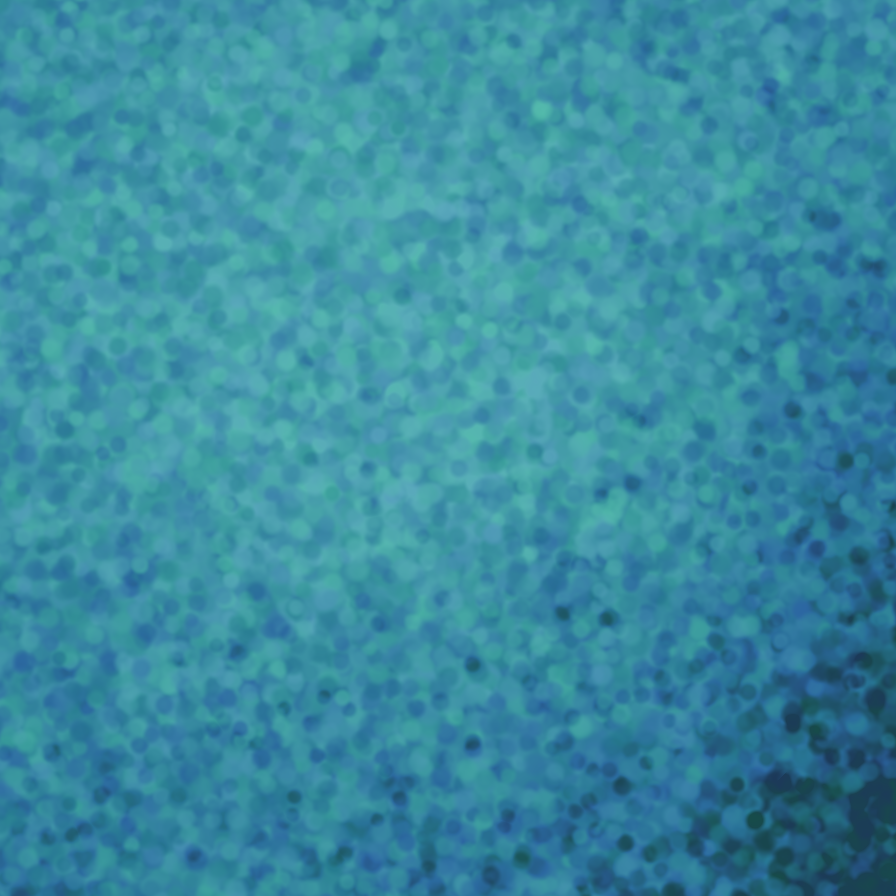
Reproduce this texture procedurally as a Shadertoy shader.

```glsl
// Soft teal field: a pale glow above the centre that sinks to dark blue at lower right.
// Layers of blurred, jittered discs shift its tone and hue, over gradient noise mottling.

#define CELL 0.027        // spacing of the discs
#define LAYERS 6          // overlapping disc layers
#define OPACITY 0.52      // opacity of one disc
#define TONE_GRAIN 0.36   // light and dark strength of the discs
#define HUE_GRAIN 0.060   // green and violet strength of the discs
#define MOTTLE 0.07       // strength of the noise
#define ACCENTS 0.17      // share of cells with an accent disc
#define GLOW 0.25         // strength of the central glow
#define CORNER 0.38       // darkness of the lower right corner

vec3 hash3(vec2 cell, int seed) {
    uvec3 v = uvec3(ivec3(ivec2(cell), seed) + 4096);
    v = v * 1664525u + 1013904223u;
    v.x += v.y * v.z; v.y += v.z * v.x; v.z += v.x * v.y;
    v ^= v >> 16u;
    v.x += v.y * v.z; v.y += v.z * v.x; v.z += v.x * v.y;
    return vec3(v & 0xffffu) / 65535.0;
}

float cornerSlope(vec2 cell, vec2 offset) {
    float angle = 6.2832 * hash3(cell, 71).x;
    return dot(vec2(cos(angle), sin(angle)), offset);
}

float gradientNoise(vec2 p) {
    vec2 i = floor(p), f = fract(p);
    vec2 u = f * f * f * (f * (f * 6.0 - 15.0) + 10.0);
    vec2 e = vec2(1.0, 0.0);
    float low = mix(cornerSlope(i, f), cornerSlope(i + e, f - e), u.x);
    float high = mix(cornerSlope(i + e.yx, f - e.yx), cornerSlope(i + 1.0, f - 1.0), u.x);
    return mix(low, high, u.y);
}

float softDisc(vec2 offset, float radius) {
    return 1.0 - smoothstep(0.5 * radius, 1.15 * radius, length(offset));
}

// Composites every disc layer; returns signed tone (x) and hue (y) shifts.
vec2 discGrain(vec2 p) {
    vec2 grain = vec2(0.0);
    for (int layer = 0; layer < LAYERS; layer++) {
        vec2 q = p / CELL + hash3(vec2(0.0), layer + 40).xy * 9.0;
        vec2 home = floor(q);
        for (int k = 0; k < 9; k++) {
            vec2 cell = home + vec2(k % 3, k / 3) - 1.0;
            vec3 place = hash3(cell, layer);
            vec3 look = hash3(cell, layer + 20);
            float cover = softDisc(q - cell - place.xy, mix(0.36, 0.56, place.z));
            grain = mix(grain, look.xy * 2.0 - 1.0, OPACITY * cover);
        }
    }
    return grain;
}

// Sparse, clearer discs on top.
float accentDiscs(vec2 p, float share) {
    float cover = 0.0;
    vec2 q = p / CELL;
    for (int k = 0; k < 9; k++) {
        vec2 cell = floor(q) + vec2(k % 3, k / 3) - 1.0;
        vec3 place = hash3(cell, 90);
        vec3 look = hash3(cell, 91);
        float present = step(look.x, share) * mix(0.4, 1.0, look.y);
        cover = max(cover, present * softDisc(q - cell - place.xy, mix(0.34, 0.48, place.z)));
    }
    return cover;
}

// Broad lighting: glow, darker floor, darker right side and corner.
float baseTone(vec2 uv) {
    vec2 fromGlow = uv - vec2(0.45, 0.62);
    float tone = 0.60 + GLOW * exp(-7.0 * dot(fromGlow, fromGlow));
    tone -= CORNER * pow(uv.x * uv.x * (1.0 - uv.y), 1.5);
    tone -= 0.14 * (1.0 - smoothstep(0.0, 0.45, uv.y));
    tone -= 0.12 * smoothstep(0.7, 1.0, uv.x) * (1.0 - smoothstep(0.65, 0.95, uv.y));
    return tone;
}

vec3 toneColor(float tone) {
    vec3 deep = vec3(0.10, 0.26, 0.32);
    vec3 blue = vec3(0.16, 0.44, 0.60);
    vec3 teal = vec3(0.23, 0.57, 0.64);
    vec3 pale = vec3(0.34, 0.69, 0.71);
    vec3 color = mix(deep, blue, clamp(tone / 0.35, 0.0, 1.0));
    color = mix(color, teal, clamp((tone - 0.35) / 0.28, 0.0, 1.0));
    return mix(color, pale, clamp((tone - 0.63) / 0.37, 0.0, 1.0));
}

void mainImage(out vec4 fragColor, in vec2 fragCoord) {
    vec2 uv = fragCoord / iResolution.xy;
    vec2 p = fragCoord / iResolution.y;

    // Mottling and disc grain
    float tone = baseTone(uv);
    tone += MOTTLE * (gradientNoise(p * 7.0) + gradientNoise(p * 24.0 + 31.0));
    vec2 grain = discGrain(p);
    tone += TONE_GRAIN * grain.x;

    // Accents turn from pale at upper left to dark at lower right
    float diagonal = uv.x - uv.y;
    float polarity = mix(0.14, -0.22, smoothstep(-0.65, -0.15, diagonal));
    tone += polarity * accentDiscs(p, ACCENTS * (1.0 + max(diagonal, 0.0)));

    // Hue shift: green against violet blue
    vec3 color = toneColor(tone);
    color += HUE_GRAIN * grain.y * vec3(-0.25, 0.85, -0.75);
    fragColor = vec4(clamp(color, 0.0, 1.0), 1.0);
}
```
